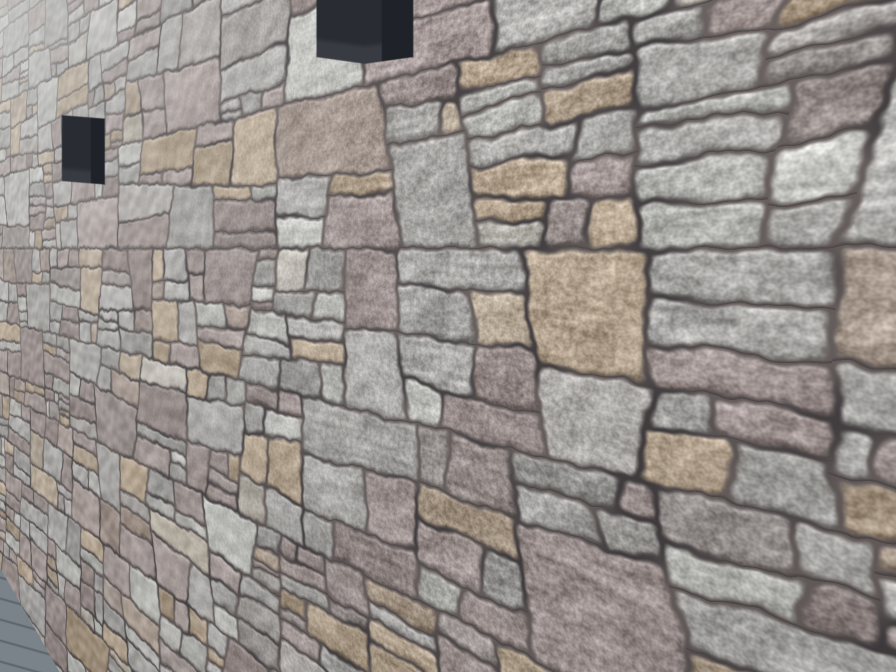
A WebGL 2 fragment shader for this texture:

```glsl
#version 300 es
precision highp float;

uniform vec2 u_resolution;
out vec4 fragColor;

const vec2 VANISHING = vec2(-0.43, 0.63);
const float DEPTH_SCALE = 1.3;
const vec2 PANEL = vec2(0.60, 0.25);
const int SPLITS = 5;
const float JOINT = 0.0035;
const float BEVEL = 0.011;
const float GRAIN = 0.26;
const vec3 GREY = vec3(0.655, 0.65, 0.64);
const vec3 MAUVE = vec3(0.615, 0.57, 0.56);
const vec3 TAN = vec3(0.69, 0.625, 0.545);
const vec3 PALE = vec3(0.72, 0.72, 0.705);
const vec3 MORTAR = vec3(0.40, 0.37, 0.365);
const vec3 SHADOW = vec3(0.22, 0.205, 0.215);
const vec3 HAZE = vec3(0.84, 0.845, 0.84);
const vec3 LAMP = vec3(0.16, 0.175, 0.20);

float hash(vec2 p) {
  vec3 q = fract(vec3(p.xyx) * 0.1031);
  q += dot(q, q.yzx + 33.33);
  return fract((q.x + q.y) * q.z);
}

vec2 gradient(vec2 cell) {
  float a = 6.2832 * hash(cell);
  return vec2(cos(a), sin(a));
}

float noise(vec2 p) {
  vec2 i = floor(p), f = p - i;
  vec2 w = f * f * f * (f * (f * 6.0 - 15.0) + 10.0);
  vec2 e = vec2(0.0, 1.0);
  float low = mix(dot(gradient(i), f), dot(gradient(i + e.yx), f - e.yx), w.x);
  float high = mix(dot(gradient(i + e), f - e), dot(gradient(i + 1.0), f - 1.0), w.x);
  return mix(low, high, w.y);
}

float softMin(float a, float b) {
  float k = 0.008;
  float h = max(k - abs(a - b), 0.0) / k;
  return min(a, b) - h * h * k * 0.25;
}

// Split a panel into stones; edge = distances to left, right, bottom, top.
float stoneCell(vec2 p, out vec4 edge) {
  float row = floor(p.y / PANEL.y);
  p.x += PANEL.x * hash(vec2(row, 7.0));
  vec2 panel = vec2(floor(p.x / PANEL.x), row);
  p -= panel * PANEL;
  vec2 lo = vec2(0.0), hi = PANEL;
  edge = vec4(p.x, PANEL.x - p.x, p.y, PANEL.y - p.y);
  float id = hash(panel + 50.0);
  for (int i = 0; i < SPLITS; i++) {
    vec2 size = hi - lo;
    float pick = hash(vec2(id * 913.0, float(i)));
    if (i > 2 && (pick < 0.25 || size.y < 0.035 && size.x < 0.11)) break;
    float place = mix(0.3, 0.7, hash(vec2(id * 517.0, 3.0)));
    float tilt = hash(vec2(id * 371.0, 8.0)) - 0.5;
    vec2 cut = mix(lo, hi, place), middle = 0.5 * (lo + hi);
    float side;
    if (size.x > size.y * mix(1.1, 2.6, pick)) {
      side = p.x - cut.x - tilt * 0.5 * (p.y - middle.y);
      if (side > 0.0) { lo.x = cut.x; edge.x = min(edge.x, side); }
      else { hi.x = cut.x; edge.y = min(edge.y, -side); }
    } else {
      side = p.y - cut.y - tilt * 0.16 * (p.x - middle.x);
      if (side > 0.0) { lo.y = cut.y; edge.z = min(edge.z, side); }
      else { hi.y = cut.y; edge.w = min(edge.w, -side); }
    }
    id = hash(vec2(id * 733.0, side > 0.0 ? 11.0 : 29.0));
  }
  return id;
}

vec3 wall(vec2 p) {
  // Perspective plane receding to the left
  float d = p.x - VANISHING.x;
  vec2 q = vec2(-DEPTH_SCALE / d, (p.y - VANISHING.y) / d);
  float pixel = 1.0 / (u_resolution.y * d);
  float near = smoothstep(0.4, 1.2, d);
  vec2 rough = vec2(noise(q * 19.0), noise(q * 19.0 + 40.0)) * 0.009;
  rough += vec2(noise(q * 62.0 + 9.0), noise(q * 62.0 + 80.0)) * 0.004;
  vec4 e;
  float id = stoneCell(q + rough, e);
  float inside = softMin(softMin(e.x, e.y), softMin(e.z, e.w));

  // Stone tint and weathered surface
  float kind = hash(vec2(id * 619.0, 5.0));
  vec3 stone = mix(GREY, MAUVE, smoothstep(0.30, 0.42, kind));
  stone = mix(stone, TAN, smoothstep(0.64, 0.74, kind));
  stone = mix(stone, PALE, smoothstep(0.83, 0.88, kind));
  stone += 0.11 * (hash(vec2(id * 271.0, 2.0)) - 0.5);
  vec2 s = q + id * 17.0;
  float relief = noise(s * 34.0) - noise(s * 34.0 + vec2(0.15, -0.35));
  float grain = noise(s * 130.0) * 0.6 + noise(s * 290.0) * 0.4;
  float layers = noise(s * vec2(16.0, 110.0)) * step(0.5, hash(vec2(id * 443.0, 6.0)));
  stone += 0.13 * relief + near * (GRAIN * grain + 0.12 * layers) + 0.09 * noise(s * 13.0);

  // Rounded edges lit from above, shaded below
  stone += 0.11 * (1.0 - smoothstep(0.003, BEVEL, e.w));
  stone -= 0.13 * (1.0 - smoothstep(0.002, BEVEL, e.z));
  stone -= 0.05 * (1.0 - smoothstep(0.002, BEVEL, e.y));

  // Recessed joints with the darkest line below each stone
  float under = 1.0 - smoothstep(0.0, JOINT, e.z);
  float deep = smoothstep(-0.1, 0.3, noise(q * 9.0 + 5.0));
  vec3 joint = mix(MORTAR, SHADOW, max(under * 0.55, deep * 0.8));
  float cover = smoothstep(JOINT * 0.4 - pixel, JOINT * 1.5 + pixel, inside);
  vec3 color = mix(joint, stone, cover);

  // Daylight from the far upper corner
  color *= 0.97 + 0.10 * (p.y - 0.45);
  float glow = exp(-3.2 * length((p - vec2(0.0, 1.0)) * vec2(1.3, 1.0)));
  return mix(color, HAZE, 0.72 * glow);
}

vec3 scene(vec2 p) {
  vec3 color = wall(p);
  float aa = 1.0 / u_resolution.y;
  // Pavement wedge
  float ground = 0.155 - 1.75 * p.x - p.y;
  float slab = smoothstep(0.0, 0.1, abs(fract(p.y * 32.0 + p.x * 9.0) - 0.5));
  color = mix(color, vec3(0.36, 0.39, 0.42) + 0.12 * slab, smoothstep(-aa, aa, ground));
  // Box lights shrinking with distance
  for (int i = 0; i < 2; i++) {
    float far = float(i);
    vec2 c = p - mix(vec2(0.543, 0.985), vec2(0.124, 0.777), far);
    vec2 size = mix(vec2(0.072, 0.080), vec2(0.032, 0.049), far);
    c.y -= 0.14 * abs(c.x) * (1.0 - far) - 0.08 * c.x * far;
    vec2 box = abs(c) - size;
    float body = 1.0 - smoothstep(-aa, aa, max(box.x, box.y));
    float face = smoothstep(-aa, aa, c.x - size.x * 0.35);
    float lip = 1.0 - smoothstep(0.0, 0.012, c.y + size.y * 0.75);
    color = mix(color, LAMP - 0.04 * face + 0.06 * lip * (1.0 - face), body);
  }
  return color;
}

void main() {
  vec3 color = vec3(0.0);
  for (int i = 0; i < 4; i++) {
    vec2 offset = vec2(i % 2, i / 2) * 0.5 - 0.25;
    color += scene((gl_FragCoord.xy + offset) / u_resolution.y);
  }
  fragColor = vec4(clamp(color * 0.25, 0.0, 1.0), 1.0);
}
```
